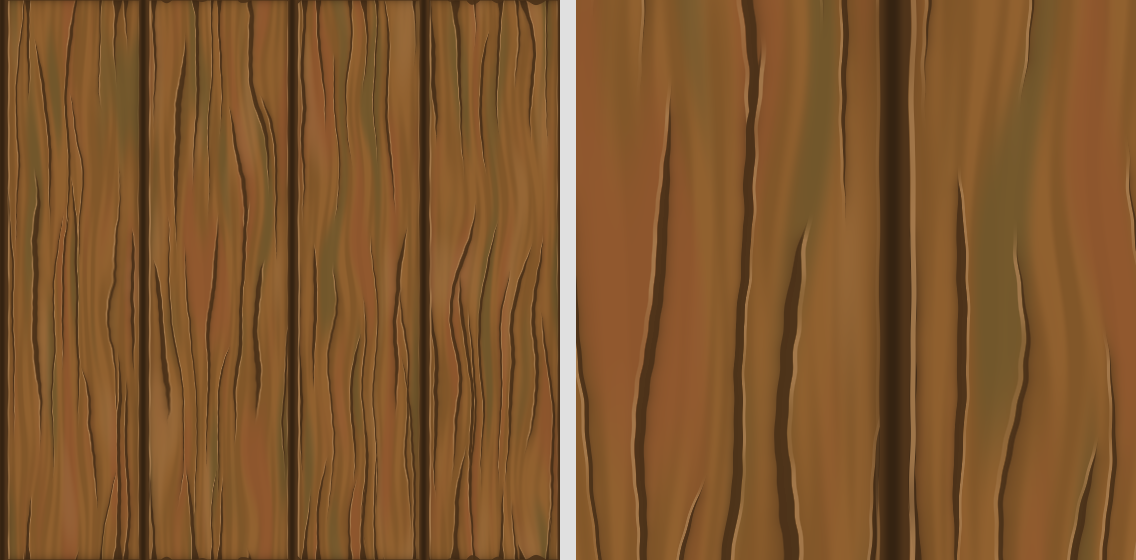
Left: the whole. Right: its middle third, enlarged.
This texture is drawn by a WebGL 1 fragment shader. Its source:

```glsl
precision highp float;
uniform vec2 u_resolution;

#define SEAMS vec4(0.005, 0.257, 0.523, 0.758)
#define GAP_HALF 0.0088
#define LANES 8
#define CRACK_WIDTH 0.0034
#define SWAY 0.036
#define BROWN vec3(0.51, 0.34, 0.16)
#define TAN vec3(0.57, 0.38, 0.185)
#define OLIVE vec3(0.43, 0.34, 0.17)
#define RUST vec3(0.57, 0.335, 0.18)
#define PALE vec3(0.66, 0.49, 0.31)
#define DARK vec3(0.29, 0.19, 0.095)

vec2 hash2(vec2 p) {
  vec3 q = fract(p.xyx * vec3(0.1031, 0.1030, 0.0973));
  q += dot(q, q.yzx + 33.33);
  return fract((q.xx + q.yz) * q.zy);
}

float cornerSlope(vec2 cell, vec2 offset, float period) {
  float angle = 6.2832 * hash2(vec2(cell.x, mod(cell.y, period)) + 7.0).x;
  return dot(vec2(cos(angle), sin(angle)), offset);
}

// Gradient noise that repeats vertically after a whole number of cells
float noise(vec2 p, float period) {
  vec2 c = floor(p), f = p - c;
  vec2 s = f * f * f * (f * (f * 6.0 - 15.0) + 10.0);
  vec2 e = vec2(1.0, 0.0);
  float low = mix(cornerSlope(c, f, period), cornerSlope(c + e.xy, f - e.xy, period), s.x);
  float high = mix(cornerSlope(c + e.yx, f - e.yx, period), cornerSlope(c + e.xx, f - e.xx, period), s.x);
  return mix(low, high, s.y);
}

float cover(float d, float px) {
  return clamp(0.5 - d / px, 0.0, 1.0);
}

void main() {
  vec2 p = gl_FragCoord.xy / u_resolution;
  float px = 1.0 / min(u_resolution.x, u_resolution.y);
  p.x = fract(p.x - SEAMS.x) + SEAMS.x;

  // Plank lookup
  vec4 seams = SEAMS;
  float id = 0.0, left = seams.x, right = seams.y;
  if (p.x > seams.y) { id = 1.0; left = seams.y; right = seams.z; }
  if (p.x > seams.z) { id = 2.0; left = seams.z; right = seams.w; }
  if (p.x > seams.w) { id = 3.0; left = seams.w; right = 1.0 + seams.x; }
  float x = p.x - left;
  float inner = right - left - 2.0 * GAP_HALF;
  float rough = noise(vec2(id * 5.0 + 0.37, p.y * 24.0), 24.0);
  float fromLeft = x - GAP_HALF - 0.0018 * rough;
  float fromRight = right - left - x - GAP_HALF + 0.0014 * rough;
  float fromSide = min(fromLeft, fromRight);
  float fromEnd = min(p.y, 1.0 - p.y);

  // Swaying grain, held straight along the seams
  float sway = noise(vec2(x * 9.0 + id * 13.0, p.y * 4.0), 4.0);
  float grainX = x + SWAY * sway * smoothstep(0.0, 0.06, fromSide);

  // Painted streaks
  float tint = noise(vec2(grainX * 30.0 + id * 41.0, p.y * 3.0), 3.0);
  float fine = noise(vec2(grainX * 95.0 + id * 57.0, p.y * 5.0), 5.0);
  float wash = noise(vec2(grainX * 22.0 + id * 73.0, p.y * 4.0 + 0.5), 4.0);
  vec3 color = mix(BROWN, TAN, smoothstep(-0.35, 0.3, fine + 0.4 * wash));
  color = mix(color, OLIVE, 0.8 * smoothstep(0.08, 0.42, tint));
  color = mix(color, RUST, 0.75 * smoothstep(0.05, 0.4, -tint));
  color = mix(color, PALE, 0.3 * smoothstep(0.15, 0.5, wash));

  // Tapered cracks: soft shadow, dark core and a broken bright lip
  float shadow = 0.0, core = 0.0, lip = 0.0;
  float lane = inner / float(LANES);
  for (int i = 0; i < LANES; i++) {
    for (int j = 0; j < 2; j++) {
      vec2 seed = vec2(float(i) + id * 19.0, float(j) * 11.0 + 3.0);
      vec2 place = hash2(seed), form = hash2(seed + 31.7), turn = hash2(seed + 67.3);
      float t = fract(p.y - 0.5 * float(j) - 0.4 * place.y) / mix(0.26, 0.58, form.x);
      if (t < 1.0) {
        float row = dot(seed, vec2(3.0, 1.0));
        float wobble = 0.008 * noise(vec2(row + 0.41, p.y * 9.0), 9.0)
                     + 0.0016 * noise(vec2(row + 0.73, p.y * 55.0), 55.0);
        float bend = (turn.x - 0.5) * 1.7 * lane * t * t * t * t;
        float center = GAP_HALF + lane * (float(i) + 0.5 + 0.6 * (place.x - 0.5));
        float side = turn.y < 0.78 ? 1.0 : -1.0;
        float d = (grainX - center - wobble - bend) * side;
        float taper = smoothstep(0.0, 0.4, t) * (1.0 - smoothstep(0.8, 1.0, t));
        float flare = 1.0 + 1.3 * (1.0 - smoothstep(0.0, 0.03, fromEnd));
        float w = CRACK_WIDTH * mix(0.3, 1.0, form.y) * taper * flare;
        float ink = clamp(taper * 5.0, 0.0, 1.0);
        float broken = smoothstep(-0.35, 0.1, noise(vec2(row + 0.29, p.y * 21.0), 21.0));
        core = max(core, ink * cover(abs(d) - w, px));
        shadow = max(shadow, ink * step(0.0, d) * exp(-max(d - w, 0.0) / 0.0035));
        lip = max(lip, mix(0.4, 1.0, broken) * ink * cover(abs(d + w + 0.001) - 0.001, px));
      }
    }
  }
  color = mix(color, DARK * 1.25, 0.55 * shadow);
  color = mix(color, PALE, 0.85 * lip * (1.0 - core));
  color = mix(color, DARK, 0.92 * core);

  // Worn side edges
  float worn = smoothstep(-0.3, 0.15, noise(vec2(id * 7.0 + 0.6, p.y * 13.0), 13.0));
  color *= 1.0 - 0.2 * exp(-max(fromSide, 0.0) / 0.006);
  color = mix(color, PALE, mix(0.35, 0.9, worn) * cover(abs(fromLeft - 0.0019) - 0.0015, px));
  color = mix(color, PALE, mix(0.65, 0.15, worn) * cover(abs(fromRight - 0.0012) - 0.0009, px));

  // Chipped plank ends
  float chip = 0.001 + 0.022 * max(0.0, noise(vec2(x * 34.0 + id * 29.0, 0.45), 8.0) - 0.12);
  color *= 1.0 - 0.25 * exp(-fromEnd / 0.007);
  color = mix(color, DARK, 0.9 * cover(fromEnd - chip, px));

  // Recessed seams
  float across = (x < 0.5 * (right - left) ? x : x - right + left) / GAP_HALF;
  vec3 recess = DARK * mix(0.72, 1.08, smoothstep(0.1, 0.9, abs(across + 0.15)));
  color = mix(color, recess, cover(fromSide, px));

  gl_FragColor = vec4(color, 1.0);
}
```
